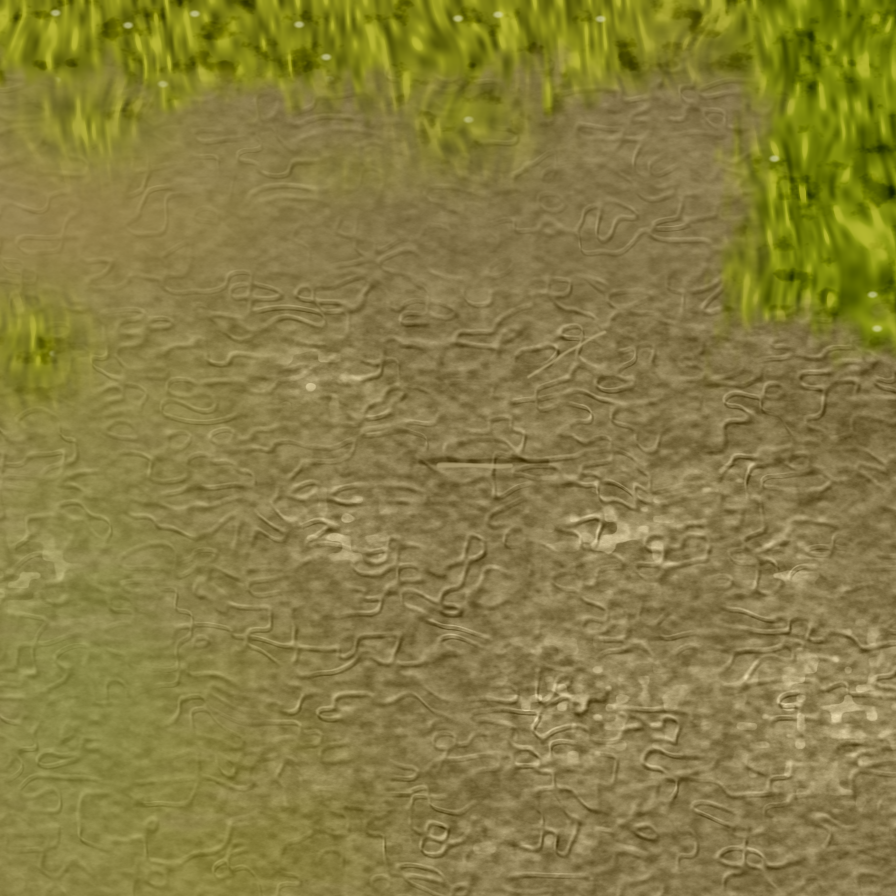
Give the GLSL for this texture, as a Shadertoy shader.

```glsl
const vec3 SOIL = vec3(0.49, 0.43, 0.265);
const vec3 STRAW = vec3(0.60, 0.54, 0.365);
const vec3 OLIVE = vec3(0.56, 0.515, 0.285);
const vec3 TAN = vec3(0.59, 0.51, 0.30);
const vec3 GRASS = vec3(0.51, 0.52, 0.08);
const vec3 LUSH = vec3(0.46, 0.51, 0.03);
const vec3 TIP = vec3(0.74, 0.73, 0.24);
const vec3 PETAL = vec3(0.86, 0.86, 0.70);
const float GRAIN = 0.30;
const float FIBRE = 0.17;
const float BLADE = 0.48;
const float FLOWER_CELLS = 26.0;

float hash(vec2 p) {
    return fract(sin(dot(p, vec2(127.1, 311.7))) * 43758.547);
}

float noise(vec2 p) {
    vec2 i = floor(p), f = fract(p);
    f = f * f * (3.0 - 2.0 * f);
    return mix(mix(hash(i), hash(i + vec2(1, 0)), f.x),
               mix(hash(i + vec2(0, 1)), hash(i + vec2(1, 1)), f.x), f.y);
}

float fbm(vec2 p) {
    float sum = 0.0, amp = 0.5;
    for (int i = 0; i < 4; i++) {
        sum += amp * noise(p);
        p = mat2(1.6, 1.2, -1.2, 1.6) * p + 7.3;
        amp *= 0.5;
    }
    return sum / 0.9375;
}

// Soft elliptical spot: 1 at the centre, fading outwards
float spot(vec2 p, vec2 centre, vec2 radius) {
    vec2 d = (p - centre) / radius;
    return exp(-dot(d, d));
}

float segment(vec2 p, vec2 a, vec2 b) {
    vec2 ab = b - a;
    return length(p - a - ab * clamp(dot(p - a, ab) / dot(ab, ab), 0.0, 1.0));
}

// Thin curved fibres along the zero lines of warped noise
float fibres(vec2 p) {
    p += 0.025 * vec2(noise(p * 22.0), noise(p * 22.0 + 40.0));
    float n = noise(p * vec2(42.0, 68.0)) - 0.5;
    return 1.0 - smoothstep(0.0, 0.16, abs(n));
}

float grassCover(vec2 p) {
    float ragged = 0.09 * (fbm(p * 16.0) - 0.5) + 0.04 * (noise(p * vec2(90, 35)) - 0.5);
    float top = smoothstep(0.865, 0.945, p.y + ragged) * (1.0 - 0.55 * spot(p, vec2(0.77, 0.90), vec2(0.06, 0.08)));
    float right = smoothstep(0.78, 0.88, p.x + ragged) * smoothstep(0.595, 0.68, p.y + ragged);
    float tufts = 0.75 * spot(p, vec2(0.10, 0.87), vec2(0.075, 0.055))
                + 0.75 * spot(p, vec2(0.52, 0.87), vec2(0.075, 0.06))
                + 0.85 * spot(p, vec2(0.03, 0.61), vec2(0.065, 0.055))
                + 0.25 * spot(p, vec2(0.39, 0.81), vec2(0.06, 0.03));
    tufts *= 0.6 + 0.8 * fbm(p * vec2(45, 18));
    return clamp(max(max(top, right), tufts), 0.0, 1.0);
}

// Pale litter lying on the soil
float litterCover(vec2 p) {
    float s = spot(p, vec2(0.69, 0.40), vec2(0.07, 0.055))
            + spot(p, vec2(0.81, 0.465), vec2(0.04, 0.022))
            + spot(p, vec2(0.35, 0.58), vec2(0.05, 0.03))
            + spot(p, vec2(0.39, 0.41), vec2(0.05, 0.035))
            + spot(p, vec2(0.87, 0.37), vec2(0.04, 0.025))
            + spot(p, vec2(0.65, 0.21), vec2(0.10, 0.07))
            + spot(p, vec2(0.92, 0.20), vec2(0.10, 0.11))
            + 0.6 * spot(p, vec2(0.04, 0.36), vec2(0.05, 0.04))
            + 0.6 * spot(p, vec2(0.55, 0.06), vec2(0.10, 0.025));
    return min(s, 1.0);
}

vec3 ground(vec2 p) {
    // Broad drift from olive on the left to soil on the right
    float drift = fbm(p * vec2(5, 9)) - 0.5;
    float side = smoothstep(0.08, 0.50, p.x + 0.25 * drift - 0.10 * (0.5 - p.y));
    vec3 col = mix(OLIVE, SOIL + 0.025, side);
    col = mix(col, TAN, 0.8 * spot(p, vec2(0.06, 0.76), vec2(0.20, 0.09)));
    col = mix(col, GRASS, 0.22 * spot(p, vec2(0.30, 0.08), vec2(0.16, 0.15)));
    col += vec3(-0.025, 0.01, -0.01) * spot(p, vec2(0.08, 0.25), vec2(0.14, 0.22));
    float litter = litterCover(p);
    col = mix(col, STRAW, 0.5 * litter + 0.35 * smoothstep(0.5, 0.75, fbm(p * vec2(9, 24) + 3.0)));
    col -= 0.05 * spot(p, vec2(0.93, 0.52), vec2(0.12, 0.05));
    col -= 0.04 * spot(p, vec2(0.57, 0.09), vec2(0.14, 0.02));
    // Grain, fibres and their shadows
    float rough = mix(0.55, 1.0, side) * mix(0.55, 1.0, smoothstep(0.72, 0.60, p.y)) + 0.4 * litter;
    float grain = fbm(p * vec2(85, 135)) - 0.5;
    float strands = fibres(p) - fibres(p + vec2(-0.002, 0.005));
    col += rough * (GRAIN * grain + FIBRE * strands * noise(p * 24.0));
    col += 0.20 * litter * smoothstep(0.60, 0.78, noise(p * vec2(75, 95)));
    // Two fallen twigs
    vec2 bent = p + vec2(0.0, 0.009 * (noise(p * 38.0) - 0.5));
    float twig = min(segment(bent, vec2(0.59, 0.575), vec2(0.675, 0.632)) + 0.001,
                     segment(bent, vec2(0.49, 0.482), vec2(0.57, 0.478)));
    float shade = segment(bent, vec2(0.47, 0.487), vec2(0.61, 0.484));
    col -= 0.16 * smoothstep(0.005, 0.001, shade);
    return mix(col, STRAW + 0.13, 0.7 * smoothstep(0.004, 0.001, twig));
}

vec3 grass(vec2 p) {
    vec2 lean = p + vec2(0.035 * (noise(p * 14.0) - 0.5) + 0.12 * p.y, 0.0);
    float blades = 0.6 * noise(lean * vec2(150, 42)) + 0.4 * noise(lean * vec2(95, 60) + 9.0);
    vec3 col = mix(GRASS, LUSH, smoothstep(0.76, 0.92, p.x));
    col += BLADE * (blades - 0.5) * vec3(1.0, 1.0, 0.35);
    col -= 0.16 * smoothstep(0.55, 0.8, fbm(p * vec2(40, 55)));
    return mix(col, TIP, 0.6 * smoothstep(0.64, 0.82, blades));
}

// Sparse small flowers, one candidate per cell
float flowers(vec2 p) {
    vec2 q = p * FLOWER_CELLS, cell = floor(q);
    vec2 centre = 0.25 + 0.5 * vec2(hash(cell + 3.0), hash(cell + 8.0));
    float d = length((fract(q) - centre) * vec2(0.8, 1.2));
    return step(0.80, hash(cell)) * smoothstep(0.16, 0.05, d);
}

void mainImage(out vec4 fragColor, in vec2 fragCoord) {
    vec2 uv = fragCoord / iResolution.xy;
    float cover = grassCover(uv);
    vec3 col = mix(ground(uv), grass(uv), cover);
    col = mix(col, PETAL, 0.65 * flowers(uv) * smoothstep(0.5, 0.9, cover));
    fragColor = vec4(clamp(col, 0.0, 1.0), 1.0);
}
```
